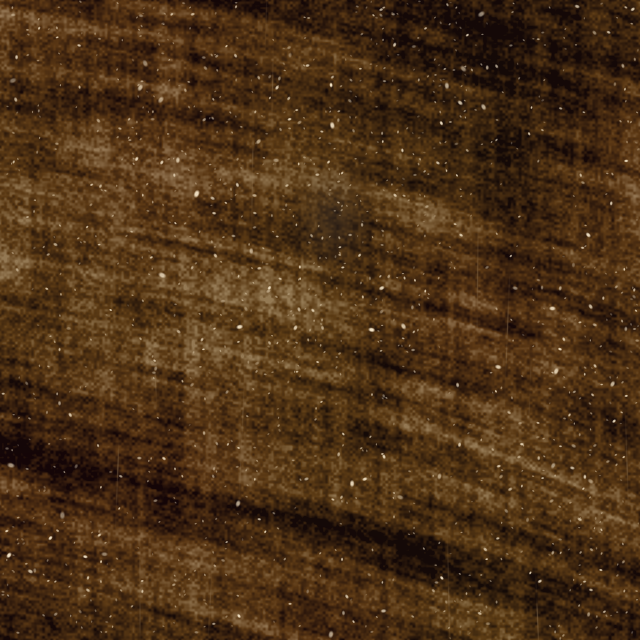
A Shadertoy shader for this texture:

```glsl
// Dark aged wood: amber fibres sweep down to the right across umber bands,
// crossed by faint upright threads and sprinkled with pale dust specks.
// Layered value noise in bent grain coordinates sets one tone for a colour ramp.

#define UMBER vec3(0.15, 0.08, 0.04)
#define AMBER vec3(0.36, 0.225, 0.08)
#define PALE vec3(0.58, 0.47, 0.33)
#define DUST vec3(0.96, 0.90, 0.79)
#define BASE_TONE 0.76
#define FIBRE 0.75
#define THREAD 0.50
#define GRIT 0.90
#define SPECK_SOFT 0.0017
#define SCRATCHES 14

float hash(vec2 p) {
    return fract(sin(dot(p, vec2(127.1, 311.7))) * 43758.5453);
}

float noise(vec2 p) {
    vec2 i = floor(p), f = fract(p);
    f = f * f * (3.0 - 2.0 * f);
    float low = mix(hash(i), hash(i + vec2(1, 0)), f.x);
    float high = mix(hash(i + vec2(0, 1)), hash(i + vec2(1, 1)), f.x);
    return mix(low, high, f.y);
}

// Noise centred on zero
float wave(vec2 p) { return noise(p) - 0.5; }

float bump(float x, float width) { return exp(-x * x / (width * width)); }

// Height across the grain; its lines steepen to the right and the bottom
float grainHeight(vec2 p) {
    float bend = 0.012 * wave(p * vec2(3.0, 5.0) + 7.0);
    return p.y + p.x * (0.22 - 0.10 * p.y) + 0.07 * p.x * p.x + bend;
}

// Broad dark bands and clouds
float bandTone(vec2 p, float v) {
    float ragged = v + 0.035 * wave(vec2(p.x * 7.0, v * 14.0));
    float strength = 0.65 + 0.7 * noise(vec2(p.x * 4.0, v * 9.0) + 3.0);
    float tone = -0.62 * strength * bump(ragged - 0.285, 0.035);
    tone -= 0.24 * bump(ragged - 0.37, 0.06);
    tone -= 0.55 * smoothstep(1.0, 1.07, ragged);
    tone -= 0.22 * bump(length((p - vec2(0.72, 0.76)) * vec2(0.7, 1.4)), 0.2);
    tone += 0.16 * bump(v - 0.66, 0.14) * (1.0 - 0.5 * p.x);
    tone += 0.55 * wave(p * vec2(5.0, 8.0)) + 0.40 * wave(p * vec2(15.0, 21.0));
    return tone;
}

// Long fibres, with a few glowing golden streaks
float fibreTone(vec2 p, float v) {
    float tone = wave(vec2(p.x * 3.0, v * 48.0));
    tone += 0.8 * wave(vec2(p.x * 8.0, v * 115.0) + 19.0);
    tone += 0.5 * wave(vec2(p.x * 22.0, v * 210.0) + 41.0);
    float streak = noise(vec2(p.x * 4.0, v * 75.0) + 63.0);
    return FIBRE * tone + 0.55 * pow(streak, 5.0);
}

// Upright threads and soft dark stains
float threadTone(vec2 p) {
    float tone = wave(vec2(p.x * 95.0, p.y * 9.0) + 5.0);
    tone += 0.7 * wave(vec2(p.x * 26.0, p.y * 3.0) + 29.0);
    float stain = bump(p.x - 0.52, 0.022) * bump(p.y - 0.53, 0.13);
    stain += 0.8 * bump(p.x - 0.71, 0.03) * bump(p.y - 0.30, 0.12);
    return THREAD * tone - 0.35 * stain;
}

// Fine irregular pitting
float gritTone(vec2 p) {
    return GRIT * (wave(p * 235.0) + 0.55 * wave(p * 120.0 + 37.0));
}

// One scattered layer of dust, denser in cloudy clusters
float specks(vec2 p, float cells, float density, float radius) {
    vec2 id = floor(p * cells);
    vec2 centre = 0.25 + 0.5 * vec2(hash(id + 11.3), hash(id + 47.9));
    vec2 offset = (fract(p * cells) - centre) / cells;
    float cluster = noise(id / cells * vec2(14.0, 6.0) + 2.0);
    float present = step(hash(id + cells), density * (0.35 + 1.3 * cluster));
    float size = radius * (0.5 + 0.8 * pow(hash(id + 83.1), 2.0));
    float angle = 6.28 * hash(id + 5.7);
    float d = length(offset) * (1.0 + 0.2 * sin(2.0 * atan(offset.y, offset.x + 1e-6) + angle));
    float glow = 0.35 + 0.65 * hash(id + 29.7);
    return present * glow * (1.0 - smoothstep(size * 0.4, size + SPECK_SOFT, d));
}

// Faint hairline scratches, nearly upright
float scratches(vec2 p) {
    float sum = 0.0;
    for (int i = 0; i < SCRATCHES; i++) {
        vec2 seed = vec2(float(i), 3.7);
        vec2 q = p - vec2(hash(seed), hash(seed + 9.1));
        float d = q.x + q.y * 0.12 * (hash(seed + 4.3) - 0.5);
        float reach = 0.03 + 0.05 * hash(seed + 6.9);
        sum += bump(d, 0.0012) * bump(q.y, reach) * noise(vec2(float(i), p.y * 45.0));
    }
    return sum;
}

void mainImage(out vec4 fragColor, in vec2 fragCoord) {
    vec2 p = fragCoord / iResolution.y;
    float v = grainHeight(p);

    // Wood tone through the ramp from umber over amber to pale
    float tone = BASE_TONE + bandTone(p, v) + fibreTone(p, v) + threadTone(p) + gritTone(p);
    vec3 color = mix(UMBER, AMBER, clamp(tone, -0.35, 1.0));
    color += (PALE - AMBER) * clamp(tone - 1.0, 0.0, 1.0);
    color.g += 0.022 * wave(p * 4.0 + 13.0);

    // Grey smudge, scratches and dust on the surface
    float smudge = bump(length((p - vec2(0.52, 0.66)) * vec2(1.0, 0.8)), 0.045);
    color = mix(color, vec3(0.29, 0.23, 0.17), 0.4 * smudge);
    color = mix(color, PALE, 0.5 * min(scratches(p), 1.0));
    float dust = specks(p, 34.0, 0.085, 0.0034);
    dust = max(dust, 0.85 * specks(p, 61.0, 0.085, 0.0018));
    dust = max(dust, 0.55 * specks(p, 123.0, 0.07, 0.0010));
    fragColor = vec4(mix(color, DUST, dust), 1.0);
}
```
